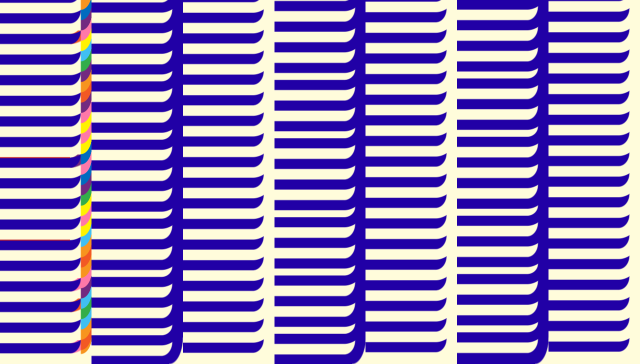
Write a Shadertoy shader that draws this pattern.

```glsl
// Seven columns of hooked stripes in indigo and cream, with one multicoloured ribbon.
#define COLUMNS 7.0        // repeats across
#define HEIGHT 4.0         // canvas height in column widths
#define PITCH 0.2266       // stripe spacing
#define BAND 0.111         // indigo stripe thickness
#define SHORTFALL 0.039    // spacing lost at each narrow gap
#define SHORT_EVERY 3.39   // rows between narrow gaps
#define HOOK_X 0.766       // where a stripe starts to curl
#define HOOK_W 0.118       // width of the curl
#define TIP 0.036          // tip height above the stripe
#define INDIGO vec3(0.13, 0.0, 0.65)
#define CREAM vec3(1.0, 0.99, 0.86)

float hash(float n) { return fract(sin(n * 91.7 + 4.1) * 4375.85); }

float fill(float d, float px) { return clamp(0.5 - d / px, 0.0, 1.0); }

vec3 ribbonColor(float n) {
    vec3 palette[8] = vec3[8](
        vec3(0.97, 0.58, 0.12), vec3(1.0, 0.47, 0.66), vec3(0.2, 0.68, 0.29),
        vec3(0.95, 0.35, 0.14), vec3(1.0, 0.95, 0.0), vec3(0.0, 0.42, 0.75),
        vec3(0.45, 0.16, 0.5), vec3(0.25, 0.75, 0.95));
    return palette[int(mod(n * 3.0 + floor(hash(n) * 3.0), 8.0))];
}

// Top of row k, measured downwards; odd columns have narrow gaps.
float rowTop(float k, float column, float odd) {
    float lost = SHORTFALL * floor(max(k, 0.0) / SHORT_EVERY);
    return 0.146 - mix(0.003, 0.008, odd) * column + PITCH * k - odd * lost;
}

// Stripe with a rounded underside and a tip curling up at the right.
float hookedStripe(vec2 p, float thickness) {
    float t = clamp((p.x - HOOK_X) / HOOK_W, 0.0, 1.0);
    vec2 q = vec2((p.x - HOOK_X) / HOOK_W, (p.y + TIP) / (thickness + TIP));
    float under = (length(max(q, 0.0)) - 1.0) * 0.13;
    return max(under, -p.y - TIP * t * t);
}

vec3 pattern(vec2 p, float px) {
    float column = floor(p.x);
    float odd = mod(column, 2.0);
    float x = p.x - column;
    float first = 1.0 - step(0.5, column);
    vec3 ground = mix(CREAM, INDIGO, odd);

    // Nearest stripe
    float d = 1e3, row = 0.0, rowY = 0.0;
    for (float k = -1.0; k < 16.5 + odd; k++) {
        float top = rowTop(k, column, odd);
        float thickness = mix(BAND, rowTop(k + 1.0, column, odd) - top - BAND, odd);
        float stripe = hookedStripe(vec2(x, p.y - top), thickness);
        if (stripe < d) { d = stripe; row = k; rowY = p.y - top; }
    }
    vec3 color = ground;

    // Coloured slivers under the hooks of the first column
    float t = clamp((x - HOOK_X) / HOOK_W, 0.0, 1.0);
    float sliver = fill(d - 0.035 * t * t, px) * step(0.05, t) * step(0.0, rowY + TIP);
    color = mix(color, ribbonColor(row + 40.0), sliver * first * step(0.35, hash(row)));
    color = mix(color, mix(INDIGO, CREAM, odd), fill(d, px));

    // Hairlines along two stripes
    float hairline = fill(abs(rowY) - 0.005, px) * step(x, HOOK_X);
    color = mix(color, vec3(0.8, 0.1, 0.1), hairline * first * step(abs(abs(row - 9.0) - 2.0), 0.1));

    // Ribbon of swept segments
    float edge = HOOK_X + HOOK_W;
    float s = clamp((x - edge) / (1.0 - edge), 0.0, 1.0);
    float sweep = p.y + 0.2 * (1.0 - sqrt(1.0 - 0.92 * s * s));
    float segment = sweep / (0.5 * PITCH);
    vec3 ribbon = mix(ribbonColor(floor(segment)), ribbonColor(floor(segment) + 1.0),
                      smoothstep(0.9, 1.0, fract(segment)));
    color = mix(color, ribbon, first * fill(edge - x, px) * fill(sweep - 3.89, px));

    // Rounded foot of the indigo columns
    vec2 corner = max((vec2(x, p.y) - vec2(0.85, HEIGHT - 0.29)) / vec2(0.15, 0.29), 0.0);
    float foot = (length(corner) - 1.0) * 0.17;
    return mix(color, CREAM, odd * (1.0 - fill(foot, px)) * step(0.001, corner.x * corner.y));
}

void mainImage(out vec4 fragColor, in vec2 fragCoord) {
    vec2 scale = vec2(COLUMNS, HEIGHT) / iResolution.xy;
    vec3 sum = vec3(0.0);
    // Four samples smooth the column borders
    for (int i = 0; i < 4; i++) {
        vec2 offset = vec2(float(i % 2), float(i / 2)) * 0.5 - 0.25;
        vec2 p = (fragCoord + offset) * scale;
        sum += pattern(vec2(p.x, HEIGHT - p.y), scale.x);
    }
    fragColor = vec4(sum / 4.0, 1.0);
}
```
